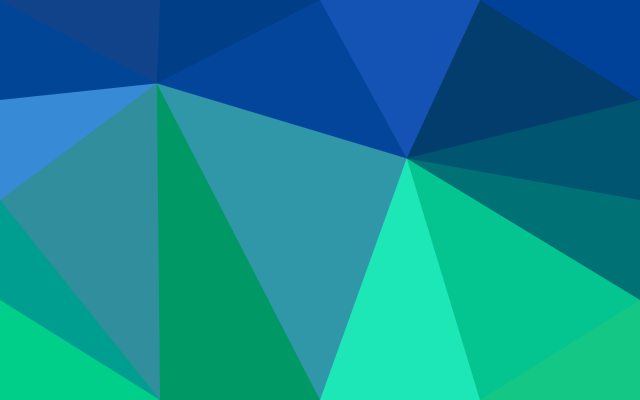
Give the GLSL for this background, as a Shadertoy shader.

```glsl
// Low-poly backdrop: flat blue, teal and green triangles fanning out from two hubs.

const vec2 LEFT_HUB = vec2(0.245, 0.7915);
const vec2 RIGHT_HUB = vec2(0.6355, 0.604);
const int LEFT_ID = 16;
const int RIGHT_ID = 17;

// Spoke ends of each fan, as vertex ids, in clockwise order
const int LEFT_SPOKES[9] = int[9](10, 11, 14, 15, 0, 1, 2, RIGHT_ID, 10);
const int RIGHT_SPOKES[7] = int[7](2, 3, 5, 6, 7, 9, 10);

const vec3 LEFT_COLORS[8] = vec3[8](
    vec3(0.000, 0.600, 0.400), vec3(0.192, 0.555, 0.615),
    vec3(0.212, 0.540, 0.840), vec3(0.004, 0.275, 0.588),
    vec3(0.067, 0.263, 0.541), vec3(0.000, 0.247, 0.529),
    vec3(0.016, 0.271, 0.612), vec3(0.188, 0.592, 0.659));

const vec3 RIGHT_COLORS[6] = vec3[6](
    vec3(0.078, 0.325, 0.705), vec3(0.008, 0.239, 0.431),
    vec3(0.000, 0.333, 0.439), vec3(0.000, 0.443, 0.459),
    vec3(0.016, 0.769, 0.561), vec3(0.114, 0.902, 0.718));

const vec3 CORNER_COLORS[3] = vec3[3](
    vec3(0.000, 0.259, 0.600), vec3(0.078, 0.780, 0.518),
    vec3(0.000, 0.812, 0.537));
const vec3 WEDGE_COLOR = vec3(0.000, 0.620, 0.565);

// Ids 0-15 run clockwise round the canvas rim from the top left, in quarter steps
vec2 vertex(int id, float aspect) {
    float t = float(id % 4) * 0.25;
    int side = id / 4;
    vec2 v = vec2(0.0, t);
    if (id == LEFT_ID) v = LEFT_HUB;
    else if (id == RIGHT_ID) v = RIGHT_HUB;
    else if (side == 0) v = vec2(t, 1.0);
    else if (side == 1) v = vec2(1.0, 1.0 - t);
    else if (side == 2) v = vec2(1.0 - t, 0.0);
    return v * vec2(aspect, 1.0);
}

float cross2(vec2 a, vec2 b) {
    return a.x * b.y - a.y * b.x;
}

// Signed distance from the line through a and b
float lineDistance(vec2 p, vec2 a, vec2 b) {
    return cross2(b - a, p - a) / length(b - a);
}

// Premultiplied colour and smooth coverage of one triangle
vec4 facet(vec2 p, ivec3 ids, vec3 color, float aspect, float pixel) {
    vec2 a = vertex(ids.x, aspect);
    vec2 b = vertex(ids.y, aspect);
    vec2 c = vertex(ids.z, aspect);
    float winding = sign(cross2(b - a, c - a));
    float inside = min(winding * lineDistance(p, a, b),
                   min(winding * lineDistance(p, b, c),
                       winding * lineDistance(p, c, a)));
    return vec4(color, 1.0) * clamp(0.5 + inside / pixel, 0.0, 1.0);
}

void mainImage(out vec4 fragColor, in vec2 fragCoord) {
    float pixel = 1.0 / iResolution.y;
    float aspect = iResolution.x * pixel;
    vec2 p = fragCoord * pixel;
    vec4 sum = vec4(0.0);

    // Fans around the two hubs
    for (int i = 0; i < 8; i++) {
        ivec3 ids = ivec3(LEFT_ID, LEFT_SPOKES[i], LEFT_SPOKES[i + 1]);
        sum += facet(p, ids, LEFT_COLORS[i], aspect, pixel);
    }
    for (int i = 0; i < 6; i++) {
        ivec3 ids = ivec3(RIGHT_ID, RIGHT_SPOKES[i], RIGHT_SPOKES[i + 1]);
        sum += facet(p, ids, RIGHT_COLORS[i], aspect, pixel);
    }

    // Cut corners: top right, bottom right, bottom left
    for (int i = 0; i < 3; i++) {
        ivec3 ids = ivec3(3, 4, 5) + 4 * i;
        sum += facet(p, ids, CORNER_COLORS[i], aspect, pixel);
    }

    // Narrow wedge above the bottom left corner
    sum += facet(p, ivec3(11, 13, 14), WEDGE_COLOR, aspect, pixel);

    // Dividing by the total coverage keeps shared edges free of seams
    fragColor = vec4(sum.rgb / max(sum.a, 0.001), 1.0);
}
```
